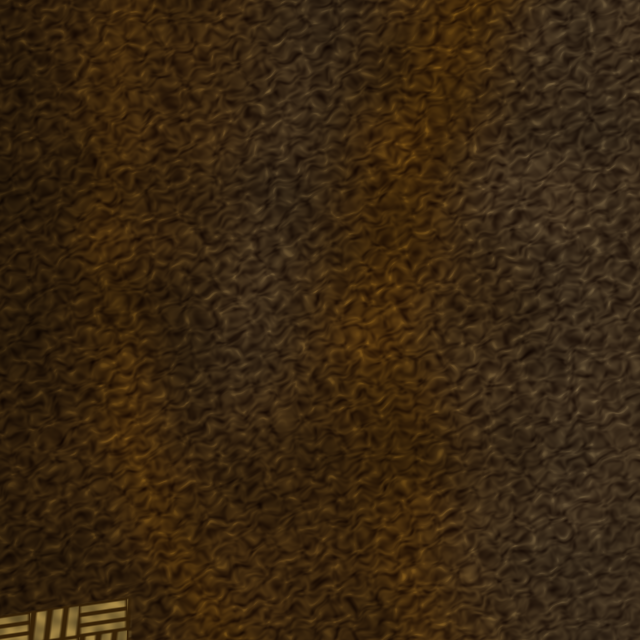
Reproduce this texture procedurally as a WebGL 1 fragment shader.

```glsl
precision highp float;

uniform vec2 u_resolution;

const vec3 BROWN = vec3(0.205, 0.130, 0.045);
const vec3 SMOKE = vec3(0.225, 0.167, 0.103);
const vec3 AMBER = vec3(0.262, 0.160, 0.035);
const vec3 STRAW = vec3(0.600, 0.490, 0.250);
const vec3 GROOVE = vec3(0.210, 0.130, 0.025);

vec2 hashGradient(vec2 cell) {
  float h = fract(sin(dot(cell, vec2(127.1, 311.7))) * 43758.5453);
  return vec2(cos(h * 6.2832), sin(h * 6.2832));
}

// Gradient noise, roughly -0.7 to 0.7
float noise(vec2 p) {
  vec2 i = floor(p);
  vec2 f = p - i;
  vec2 u = f * f * f * (f * (f * 6.0 - 15.0) + 10.0);
  vec2 e = vec2(1.0, 0.0);
  float a = dot(hashGradient(i), f);
  float b = dot(hashGradient(i + e), f - e);
  float c = dot(hashGradient(i + e.yx), f - e.yx);
  float d = dot(hashGradient(i + e.xx), f - e.xx);
  return mix(mix(a, b, u.x), mix(c, d, u.x), u.y);
}

vec2 rotate(vec2 p, float angle) {
  float c = cos(angle);
  float s = sin(angle);
  return vec2(c * p.x + s * p.y, c * p.y - s * p.x);
}

float bell(float d, float width) {
  return exp(-d * d / (width * width));
}

// Short curled fibres leaning up to the right
float fibres(vec2 p) {
  vec2 warp = vec2(noise(p * 38.0), noise(p * 38.0 + 71.0));
  vec2 q = rotate(p + warp * 0.012, 0.42);
  float coarse = noise(q * vec2(54.0, 94.0));
  float fine = noise(q * vec2(100.0, 150.0) + 37.0);
  float g = coarse * 0.95 + fine * 0.45;
  return g + 1.2 * max(g - 0.38, 0.0);
}

// Broad stains: smoky areas, two amber streaks, a dim left side
vec3 stain(vec2 p) {
  float drift = noise(p * 5.0 + 13.0);
  float rise = p.y - 0.45;
  float bend = p.y - 0.65;
  float streakA = bell(p.x - 0.60 - 0.46 * rise * rise + drift * 0.03, 0.085);
  float streakB = bell(p.x - 0.16 - 0.45 * bend * bend + drift * 0.03, 0.055);
  float smoke = smoothstep(0.62, 0.88, p.x + drift * 0.12);
  float cloud = bell(p.x - 0.30 - 0.20 * p.y, 0.11) * smoothstep(0.2, 0.5, p.y);
  vec3 color = mix(BROWN, SMOKE, clamp(smoke + cloud * 0.75, 0.0, 1.0));
  color = mix(color, AMBER, streakA * (0.55 + 0.40 * p.y));
  color = mix(color, AMBER, streakB * (0.85 - 0.50 * p.y));
  float light = mix(0.80, 1.0, smoothstep(0.0, 0.2, p.x));
  return color * light * (1.0 + 0.22 * drift + 0.15 * noise(p * 12.0));
}

float stripes(float t) {
  return smoothstep(0.20, 0.42, abs(fract(t) - 0.5));
}

// Basket weave: three bars per cell, turning in alternate cells
float weave(vec2 p) {
  vec2 grid = (p - vec2(0.047, -0.012)) / vec2(0.076, 0.049);
  vec2 cell = floor(grid);
  vec2 f = grid - cell;
  float upright = 1.0 - mod(cell.x + cell.y, 2.0);
  float t = mix(f.y, f.x + f.y * -0.08, upright);
  float rim = mix(f.x, f.y, upright);
  float ends = smoothstep(0.0, 0.08, rim) * smoothstep(1.0, 0.92, rim);
  return (1.0 - stripes(t * 3.0)) * ends;
}

void main() {
  vec2 p = gl_FragCoord.xy / u_resolution;

  // Stained pile
  float contrast = mix(0.98, 0.72, smoothstep(0.75, 1.1, p.x - p.y * 0.2));
  vec3 relief = vec3(0.82, 1.0, 1.12) * fibres(p) * contrast;
  vec3 color = stain(p) * max(vec3(1.0) + relief, vec3(0.15));

  // Woven patch in the lower left corner
  vec2 q = vec2(p.x, p.y - 0.145 * p.x);
  float patchMask = smoothstep(0.040, 0.035, q.y) * smoothstep(0.208, 0.198, p.x);
  float wear = 0.88 + 0.5 * noise(p * 45.0);
  vec3 woven = mix(GROOVE, STRAW * wear, weave(q));
  color = mix(color, woven, patchMask);

  gl_FragColor = vec4(clamp(color, 0.0, 1.0), 1.0);
}
```
